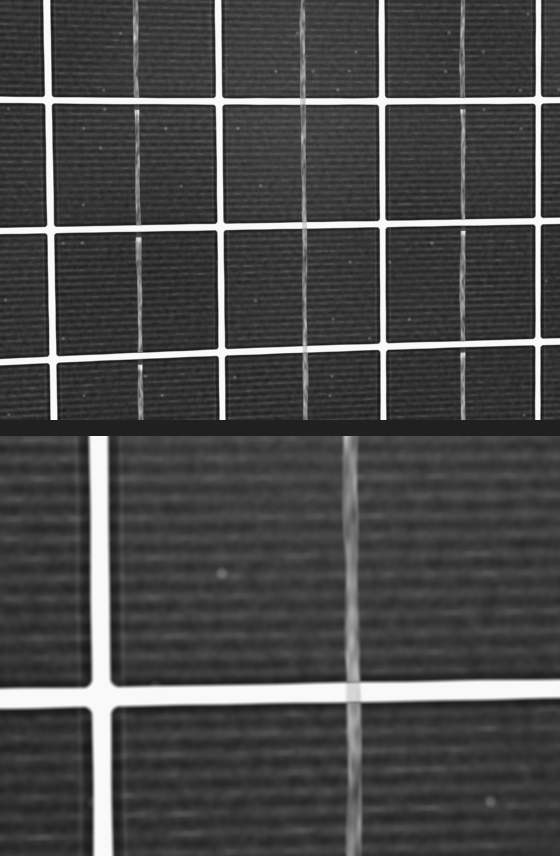
Top, the full canvas; bottom, a detail of the centre.
Reproduce this pattern procedurally as a Shadertoy shader.

```glsl
// Solar panel seen slightly askew: dark cells with fine contact fingers, white
// gaps and one worn silver busbar per cell. A gentle warp maps the canvas to
// cell coordinates; a rounded box cuts the gaps, gradient noise adds the wear.

const float TAU = 6.2831853;
const float FINGERS = 19.0;          // stripes per cell height
const float GAP_LEFT = 0.0084;       // half width of upright gaps, left edge
const float GAP_RIGHT = 0.0062;      // half width of upright gaps, right edge
const float GAP_LEVEL = 0.0077;      // half width of level gaps
const float CORNER = 0.007;          // cell corner radius
const float SOFTNESS = 0.0022;       // lens blur, in canvas heights
const float BAR_PLACE = 0.51;        // busbar position across a cell
const float BAR_HALF = 0.0056;
const float SILICON = 0.205;
const float FINGER_GAIN = 0.040;
const float GRAIN_GAIN = 0.055;
const float GAP_WHITE = 0.975;
const float BAR_GREY = 0.53;

vec2 hash2(vec2 p) {
    vec3 q = fract(p.xyx * vec3(0.1031, 0.1030, 0.0973));
    q += dot(q, q.yzx + 33.33);
    return fract((q.xx + q.yz) * q.zy);
}

float corner(vec2 lattice, vec2 offset) {
    return dot(hash2(lattice) * 2.0 - 1.0, offset);
}

// Gradient noise, roughly -0.6 to 0.6
float noise(vec2 p) {
    vec2 i = floor(p), f = fract(p);
    vec2 w = f * f * f * (f * (f * 6.0 - 15.0) + 10.0);
    vec2 e = vec2(1.0, 0.0);
    float low = mix(corner(i, f), corner(i + e.xy, f - e.xy), w.x);
    float high = mix(corner(i + e.yx, f - e.yx), corner(i + e.xx, f - e.xx), w.x);
    return mix(low, high, w.y);
}

// Cell coordinates (column rightward, row downward); pitch in canvas heights
vec2 panelCoords(vec2 uv, float aspect, out vec2 pitch) {
    float lean = 0.0145 - 0.0164 * uv.x;
    float t = uv.x - 0.09 - (uv.y - 0.5) * lean;
    float level = 0.550 - 0.0243 * uv.x;
    float rowPitch = 0.3125 - 0.040 * uv.x + 0.0148 * uv.x * uv.x;
    pitch = vec2(aspect / (3.217 + 0.521 * t), rowPitch);
    return vec2(t * (3.217 + 0.261 * t), (uv.y - level) / rowPitch);
}

float roundedBox(vec2 p, vec2 halfSize, float radius) {
    vec2 q = abs(p) - halfSize + radius;
    return length(max(q, 0.0)) + min(max(q.x, q.y), 0.0) - radius;
}

// Silicon with fingers, broad reflections and grain
float cellShade(vec2 cell, vec2 pos, vec2 uv) {
    vec2 id = floor(cell);
    float shade = SILICON + 0.025 * (hash2(id + 7.0).x - 0.5);
    shade += 0.045 * (0.45 - uv.y) + 0.05 * noise(pos * 2.3 + 4.0);
    shade += 0.025 * exp(-8.0 * (uv.x - 0.55) * (uv.x - 0.55));

    float wave = cos(TAU * FINGERS * cell.y);
    float fingerId = floor(cell.y * FINGERS + 0.5);
    float strength = 0.85 + 0.7 * noise(pos * 5.0 + 19.0);
    float glint = max(noise(vec2(pos.x * 45.0, fingerId * 3.7 + 0.5)), 0.0);
    shade += FINGER_GAIN * strength * wave;
    shade += 0.13 * glint * smoothstep(0.2, 1.0, wave);
    shade += GRAIN_GAIN * (noise(pos * 75.0) + 0.6 * noise(pos * 150.0));
    return shade;
}

// Sparse pale dust dots
float dust(vec2 pos) {
    vec2 grid = pos * 22.0;
    vec2 seed = hash2(floor(grid) + 31.0);
    float d = length(fract(grid) - 0.25 - 0.5 * seed.yx);
    return step(0.91, seed.x) * (1.0 - smoothstep(0.03, 0.14, d));
}

void mainImage(out vec4 fragColor, in vec2 fragCoord) {
    float aspect = iResolution.x / iResolution.y;
    vec2 uv = fragCoord / iResolution.xy;
    uv.y = 1.0 - uv.y;
    vec2 pos = vec2(uv.x * aspect, uv.y);
    float blur = max(SOFTNESS, 0.8 / iResolution.y);

    vec2 pitch;
    vec2 cell = panelCoords(uv, aspect, pitch);
    vec2 local = fract(cell);
    vec2 gap = vec2(mix(GAP_LEFT, GAP_RIGHT, uv.x), GAP_LEVEL);
    gap += 0.0012 * noise(pos * 14.0);
    float d = roundedBox((local - 0.5) * pitch, 0.5 * pitch - gap, CORNER);

    // Cell face, with a dark rim and a faint inset line at the sides
    float shade = cellShade(cell, pos, uv) + 0.16 * dust(pos);
    shade *= 1.0 - 0.35 * smoothstep(-0.012, -0.003, d);
    float side = (0.5 - abs(local.x - 0.5)) * pitch.x - gap.x;
    shade += 0.05 * exp(-pow((side - 0.010) / 0.0022, 2.0));

    // White gaps between the cells
    float white = smoothstep(-blur, blur, d);
    shade = mix(shade, GAP_WHITE, white);

    // Busbar: wandering, patchy, cut below the level gap in even columns
    float even = 1.0 - mod(floor(cell.x), 2.0);
    float track = floor(cell.x) * 9.0 + 0.5;
    float wander = 0.003 * noise(vec2(track, pos.y * 9.0));
    float across = (local.x - BAR_PLACE) * pitch.x + wander;
    float barHalf = BAR_HALF + 0.0028 * noise(vec2(track + 3.0, pos.y * 16.0));
    float bar = 1.0 - smoothstep(-blur, blur, abs(across) - barHalf);
    float cut = smoothstep(0.0, 0.025, local.y) * (1.0 - smoothstep(0.062, 0.075, local.y));
    float tip = smoothstep(0.060, 0.075, local.y) * (1.0 - smoothstep(0.09, 0.13, local.y));
    float metal = BAR_GREY + 0.30 * noise(vec2(across * 90.0 + track, pos.y * 20.0));
    metal += 0.30 * noise(vec2(across * 160.0, pos.y * 55.0 + track)) + 0.25 * tip * even;
    bar *= (1.0 - 0.75 * even * cut) * mix(1.0, 0.35 * (1.0 - even), white);
    shade = mix(shade, metal, bar);

    fragColor = vec4(vec3(clamp(shade, 0.0, 1.0)), 1.0);
}
```
